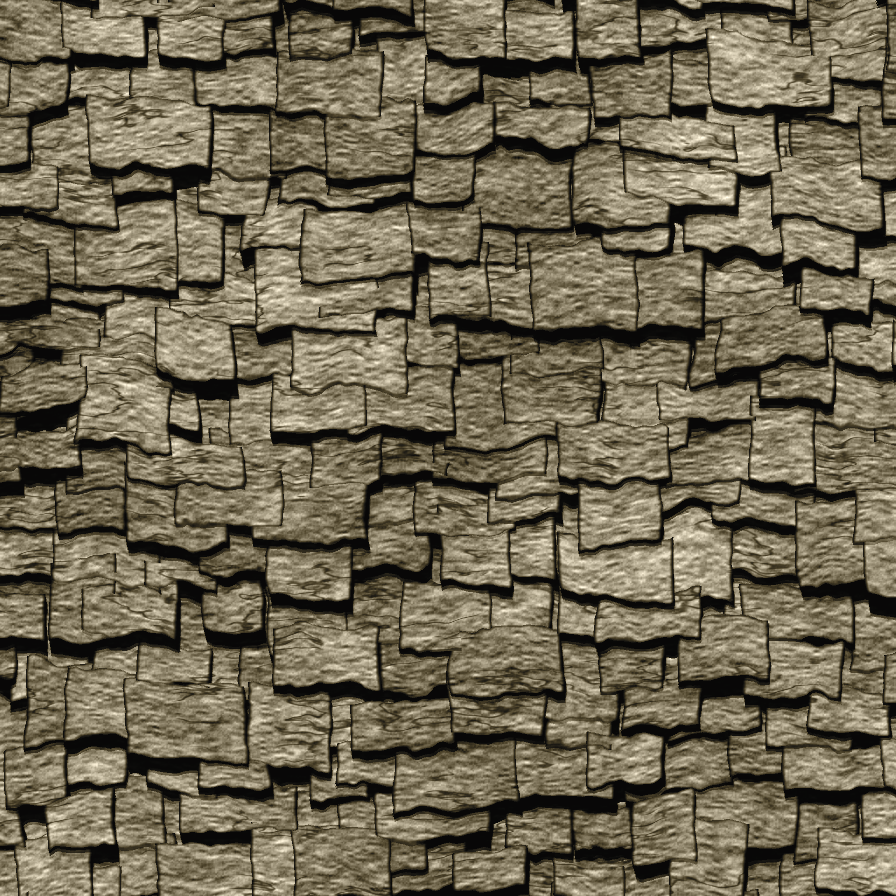
A Shadertoy shader for this texture:

```glsl
// Weathered bark: rough rectangular plates overlap like shingles.
// The highest plate wins at each point; a short march towards the light
// finds the shadow below its lip. Streaked noise gives the fibrous grain.

float hash(vec2 p) {
    vec3 q = fract(p.xyx * vec3(0.1031, 0.1030, 0.0973));
    q += dot(q, q.yzx + 33.33);
    return fract((q.x + q.y) * q.z);
}

float noise(vec2 p) {
    vec2 i = floor(p), f = fract(p);
    f = f * f * (3.0 - 2.0 * f);
    return mix(mix(hash(i), hash(i + vec2(1, 0)), f.x),
               mix(hash(i + vec2(0, 1)), hash(i + vec2(1, 1)), f.x), f.y);
}

float fbm(vec2 p) {
    float sum = 0.0, amp = 0.5;
    for (int i = 0; i < 4; i++) {
        sum += amp * noise(p);
        p = p * 2.03 + 17.7;
        amp *= 0.5;
    }
    return sum / 0.9375;
}

struct Plate {
    float height;
    vec2 edge;   // inner distance to the side and to the top or bottom
    float seed;
};

// Highest plate over a point
Plate topPlate(vec2 p) {
    const vec2 grid = vec2(12.0, 17.0);
    Plate best = Plate(-0.25, vec2(0.02), 0.3);
    float row0 = floor(p.y * grid.y);
    for (int j = -1; j <= 1; j++) {
        float row = row0 + float(j);
        float shift = 5.0 * hash(vec2(row, 91.0));
        float column0 = floor(p.x * grid.x + shift);
        for (int i = -1; i <= 1; i++) {
            vec2 id = vec2(column0 + float(i), row);
            float seed = hash(id + 3.1), level = hash(id + 47.3);
            vec2 jitter = vec2(hash(id + 11.7), hash(id + 23.9)) - 0.5;
            vec2 halfSize = mix(vec2(0.40, 0.36), vec2(0.80, 0.80),
                                vec2(hash(id + 61.1), hash(id + 75.7))) / grid;
            vec2 q = p - (id + 0.5 + 0.5 * jitter - vec2(shift, 0.0)) / grid;
            q.y += q.x * 0.22 * (seed - 0.5);
            vec2 edge = halfSize - abs(q);
            if (min(edge.x, edge.y) < -0.006) continue;
            // Chipped outline, rougher along the horizontal breaks
            float chip = noise(p * vec2(34.0, 26.0) + seed * 90.0) - 0.5;
            float nick = noise(p * 110.0 + seed * 70.0) - 0.5;
            edge += chip * vec2(0.004, 0.012) + nick * vec2(0.002, 0.004);
            // Each plate leans outwards at its lower edge
            float height = 0.75 * level - 0.20 * q.y / halfSize.y;
            if (min(edge.x, edge.y) > 0.0 && height > best.height)
                best = Plate(height, edge, seed);
        }
    }
    return best;
}

// Fibres and pits of the surface
float grain(vec2 p) {
    return 0.45 * fbm(p * vec2(45.0, 130.0)) + 0.30 * noise(p * vec2(130.0, 300.0))
         + 0.25 * fbm(p * vec2(22.0, 38.0) + 8.0);
}

float barkTone(vec2 uv) {
    vec2 bend = vec2(fbm(uv * 7.0), fbm(uv * vec2(9.0, 7.0) + 40.0)) - 0.5;
    vec2 p = uv + bend * vec2(0.022, 0.034);
    Plate plate = topPlate(p);

    // Cast shadow and softer occlusion from the plates above
    float shadow = 0.0, occlusion = 0.0;
    for (int i = 1; i <= 8; i++) {
        float reach = 0.003 * float(i);
        float rise = topPlate(p + reach * vec2(-0.18, 1.0)).height - plate.height;
        shadow = max(shadow, (rise * 0.026 - reach + 0.004) / 0.008);
        occlusion += clamp(rise, 0.0, 0.8) / 8.0;
    }
    shadow = smoothstep(0.0, 1.0, shadow);

    // Grain lit from above
    float fibre = grain(p);
    float relief = fibre - grain(p + vec2(-0.0006, 0.0028));
    float tone = 0.57 + 0.16 * (plate.seed - 0.5) + 0.75 * (fibre - 0.5) + 0.65 * relief;
    tone += 0.30 * (fbm(uv * 5.0 + 70.0) - 0.5) + 0.13 * (hash(floor(uv * 512.0)) - 0.5);

    // Fine horizontal splits
    float split = abs(fbm(p * vec2(13.0, 60.0) + plate.seed * 50.0) - 0.5);
    float splitArea = smoothstep(0.48, 0.66, noise(p * vec2(18.0, 24.0) + 5.0));
    tone *= 1.0 - 0.6 * splitArea * (1.0 - smoothstep(0.0, 0.04, split));

    // Narrow gaps around the plates
    tone *= mix(0.12, 1.0, smoothstep(0.0, 0.0045, plate.edge.x));
    tone *= mix(0.40, 1.0, smoothstep(0.0, 0.0035, plate.edge.y));
    tone *= 1.0 - 0.55 * occlusion;
    return max(tone * (1.0 - 0.93 * shadow), 0.03);
}

void mainImage(out vec4 fragColor, in vec2 fragCoord) {
    // Two samples per pixel smooth the edges
    vec2 offset = vec2(0.25, 0.25);
    float tone = 0.5 * (barkTone((fragCoord + offset) / iResolution.y)
                      + barkTone((fragCoord - offset) / iResolution.y));
    vec3 color = tone - vec3(0.0, 0.04, 0.14) * smoothstep(0.0, 0.35, tone);
    fragColor = vec4(clamp(color, 0.0, 1.0), 1.0);
}
```
